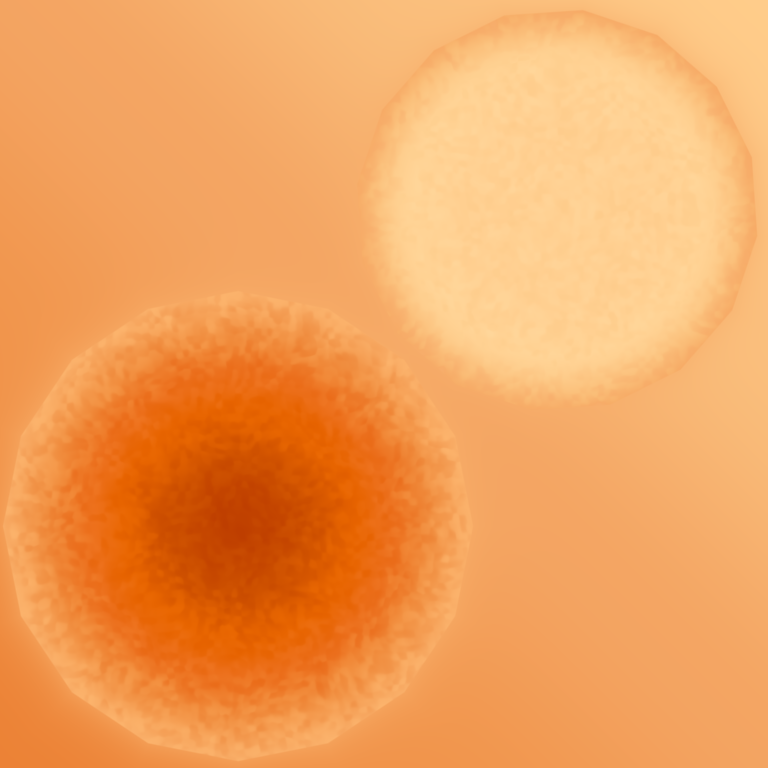
This background is drawn by a WebGL 2 fragment shader. Its source:

```glsl
#version 300 es
precision highp float;
// Two grainy, softly glowing sixteen-sided discs on a warm diagonal gradient.
uniform vec2 u_resolution;
out vec4 outColor;

vec2 hash2(vec2 p) {
  vec3 q = fract(vec3(p.xyx) * vec3(0.1031, 0.103, 0.0973));
  q += dot(q, q.yzx + 33.33);
  return fract((q.xx + q.yz) * q.zy);
}

// Smooth cellular noise: each cell's random value, weighted by nearness.
float cellNoise(vec2 p) {
  vec2 cell = floor(p), f = fract(p);
  float sum = 0.0, total = 0.0;
  for (int y = -1; y <= 1; y++)
    for (int x = -1; x <= 1; x++) {
      vec2 o = vec2(x, y), h = hash2(cell + o);
      vec2 d = o + 0.2 + 0.6 * h - f;
      float w = exp(-5.0 * dot(d, d));
      sum += w * fract(h.x * 7.3 + h.y * 13.7);
      total += w;
    }
  return sum / total - 0.5;
}

float grain(vec2 p) {
  vec2 warp = 0.004 * sin(p.yx * 43.0 + 2.0 * sin(p * 31.0));
  p += warp;
  return 0.65 * cellNoise(p * 110.0) + 0.35 * cellNoise(p * 57.0 + 19.0);
}

// Signed distance to a sixteen-sided polygon, exact along its edges.
float polygon(vec2 p, float radius, float turn) {
  float sector = 0.3926991;
  float a = mod(atan(p.y, p.x) - turn, sector) - 0.5 * sector;
  return length(p) * cos(a) - radius * cos(0.5 * sector);
}

vec3 emberRamp(float r) {
  vec3 c = mix(vec3(0.75, 0.25, 0.0), vec3(0.80, 0.31, 0.0), smoothstep(0.0, 0.31, r));
  c = mix(c, vec3(0.91, 0.395, 0.0), smoothstep(0.24, 0.52, r));
  c = mix(c, vec3(0.925, 0.435, 0.11), smoothstep(0.48, 0.67, r));
  c = mix(c, vec3(0.945, 0.56, 0.25), smoothstep(0.62, 0.84, r));
  return mix(c, vec3(0.98, 0.69, 0.415), smoothstep(0.77, 1.02, r));
}

vec3 paleRamp(float r) {
  vec3 c = mix(vec3(1.0, 0.815, 0.57), vec3(1.0, 0.825, 0.58), smoothstep(0.45, 0.78, r));
  c = mix(c, vec3(0.985, 0.755, 0.485), smoothstep(0.74, 0.92, r));
  return mix(c, vec3(0.965, 0.665, 0.395), smoothstep(0.86, 1.02, r));
}

// Diagonal backdrop, darkest at lower left and palest at upper right.
vec3 backdrop(vec2 uv) {
  float s = uv.x + uv.y;
  vec3 c = mix(vec3(0.925, 0.51, 0.21), vec3(0.945, 0.585, 0.30), smoothstep(0.0, 0.65, s));
  c = mix(c, vec3(0.955, 0.645, 0.385), smoothstep(0.55, 1.05, s));
  c = mix(c, vec3(0.98, 0.745, 0.485), smoothstep(1.02, 1.55, s));
  return mix(c, vec3(1.0, 0.80, 0.54), smoothstep(1.45, 2.0, s));
}

void main() {
  vec2 uv = gl_FragCoord.xy / u_resolution;
  float pixel = 1.0 / min(u_resolution.x, u_resolution.y);
  vec2 emberPos = uv - vec2(0.310, 0.315);
  vec2 palePos = uv - vec2(0.7255, 0.7265);
  float emberDist = polygon(emberPos, 0.306, 0.0);
  float paleDist = polygon(palePos, 0.2625, 0.265);
  float noise = grain(uv);

  // Soft halos around both discs
  vec3 color = backdrop(uv);
  color = mix(color, vec3(0.975, 0.685, 0.41), 0.55 * exp(-38.0 * max(emberDist, 0.0)));
  color = mix(color, vec3(0.97, 0.685, 0.42), 0.5 * exp(-50.0 * max(paleDist, 0.0)));

  // Dark ember disc: grain ruffles the radius of its colour bands
  float emberR = length(emberPos) / 0.306;
  vec3 ember = emberRamp(emberR + 0.12 * noise) + noise * vec3(0.02, 0.03, 0.015);
  color = mix(color, ember, smoothstep(pixel, -pixel, emberDist));

  // Pale disc: a flat mottled middle with a warmer rim
  float paleR = length(palePos) / 0.2625;
  vec3 pale = paleRamp(paleR + 0.13 * noise) + noise * vec3(0.01, 0.035, 0.055);
  color = mix(color, pale, smoothstep(pixel, -pixel, paleDist));

  outColor = vec4(clamp(color, 0.0, 1.0), 1.0);
}
```
